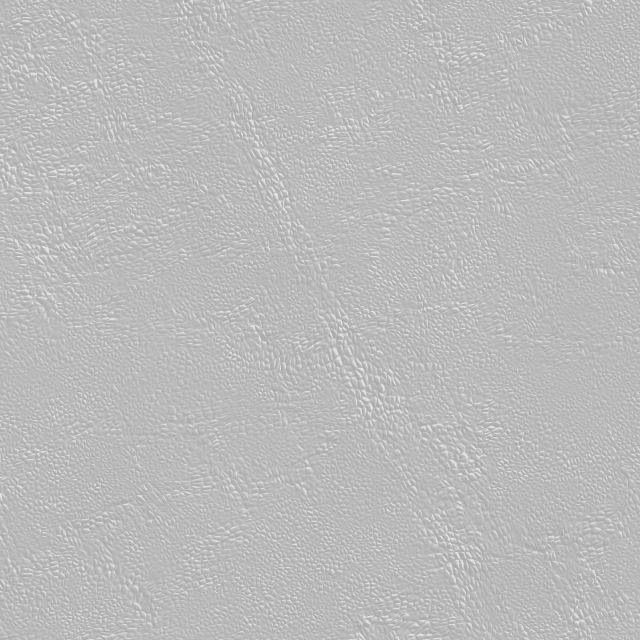
Give the GLSL for this texture, as a WebGL 1 fragment shader.

```glsl
precision highp float;
// Pale grey leather: fine pebbled grain crossed by stretched wrinkle bands.
// Cellular bumps in three directions and long noise creases are blended by
// gradient noise masks into a height field, lit obliquely from the upper right.

uniform vec2 u_resolution;

vec2 hash2(vec2 p) {
  p = vec2(dot(p, vec2(127.1, 311.7)), dot(p, vec2(269.5, 183.3)));
  return fract(sin(p) * 43758.55);
}

float cornerSlope(vec2 cell, vec2 f, vec2 corner) {
  return dot(hash2(cell + corner) * 2.0 - 1.0, f - corner);
}

float gradientNoise(vec2 p) {
  vec2 cell = floor(p), f = fract(p);
  vec2 u = f * f * f * (f * (f * 6.0 - 15.0) + 10.0);
  float low = mix(cornerSlope(cell, f, vec2(0.0)), cornerSlope(cell, f, vec2(1.0, 0.0)), u.x);
  float high = mix(cornerSlope(cell, f, vec2(0.0, 1.0)), cornerSlope(cell, f, vec2(1.0)), u.x);
  return mix(low, high, u.y);
}

float fractalNoise(vec2 p) {
  return gradientNoise(p) + 0.5 * gradientNoise(p * 2.1 + 7.3) + 0.25 * gradientNoise(p * 4.3 + 3.1);
}

// Rounded bumps with narrow grooves where neighbouring cells meet.
float pebbles(vec2 p) {
  vec2 cell = floor(p), f = fract(p);
  float nearest = 8.0, second = 8.0;
  for (int y = -1; y <= 1; y++) {
    for (int x = -1; x <= 1; x++) {
      vec2 offset = vec2(float(x), float(y));
      float d = length(offset + 0.05 + 0.9 * hash2(cell + offset) - f);
      second = min(second, max(nearest, d));
      nearest = min(nearest, d);
    }
  }
  return smoothstep(-0.1, 0.7, second - nearest);
}

// Thin continuous groove along the zero line of the noise.
float crease(vec2 p) {
  return smoothstep(0.0, 0.24, abs(gradientNoise(p)));
}

// Coordinates along and across a grain direction.
vec2 grainAxes(vec2 p, vec2 dir) {
  dir = normalize(dir);
  return vec2(dot(p, dir), dot(p, vec2(-dir.y, dir.x)));
}

float leatherHeight(vec2 p, float shallow, float steep) {
  vec2 a = grainAxes(p, vec2(0.85, -0.5));
  vec2 b = grainAxes(p, vec2(0.95, 0.22));
  vec2 c = grainAxes(p, vec2(0.45, -0.9));
  float grain = pebbles(a * vec2(118.0, 142.0));
  grain = mix(grain, pebbles(b * vec2(82.0, 142.0) + 31.0), shallow);
  grain = mix(grain, pebbles(c * vec2(80.0, 126.0) + 57.0), steep);

  // Longer creases running with the wrinkles.
  return grain + (0.1 + 0.5 * shallow) * crease(b * vec2(14.0, 44.0))
               + (0.1 + 0.5 * steep) * crease(c * vec2(11.0, 46.0) + 9.0);
}

void main() {
  vec2 p = gl_FragCoord.xy / min(u_resolution.x, u_resolution.y);

  // Bend the grain so that its direction wanders.
  vec2 bend = vec2(fractalNoise(p * 4.5), fractalNoise(p * 4.5 + 17.0));
  vec2 skin = p + 0.025 * bend;
  skin += 0.003 * vec2(gradientNoise(p * 45.0), gradientNoise(p * 45.0 + 23.0));

  // One main diagonal fold, plus fainter veins along noise contours.
  float foldDistance = p.x - 0.52 + 0.47 * (p.y - 0.51) + 0.03 * bend.x;
  float fold = exp(-pow(foldDistance / 0.036, 2.0));
  float steepVein = fractalNoise(grainAxes(p, vec2(0.6, -0.8)) * vec2(2.2, 4.5) + 4.0);
  float shallowVein = fractalNoise(grainAxes(p, vec2(0.9, 0.4)) * vec2(2.5, 5.5) + 11.0);
  steepVein = exp(-pow(steepVein / 0.1, 2.0));
  shallowVein = exp(-pow(shallowVein / 0.13, 2.0));

  float steep = smoothstep(0.2, 0.8, max(fold, 0.7 * steepVein));
  float shallow = smoothstep(0.2, 0.85, shallowVein);

  // Some patches lie almost smooth, while the wrinkles stand out.
  float patches = smoothstep(-0.4, 0.35, fractalNoise(p * 5.0 + 41.0));
  float strength = mix(0.5, 0.95, patches) + 0.45 * fold + 0.25 * steepVein + 0.3 * shallowVein;
  strength *= 0.85 + 0.9 * gradientNoise(p * 40.0 + 5.0);

  vec2 toLight = 0.0013 * normalize(vec2(0.53, 0.85));
  float slope = leatherHeight(skin - toLight, shallow, steep)
              - leatherHeight(skin + toLight, shallow, steep);

  // Lit edges are brighter than the shaded ones are dark.
  float lit = clamp(2.7 * strength * slope, -2.2, 2.1);
  float grey = 0.655 + 0.07 * exp(0.55 * lit) + 0.018 * fractalNoise(p * 2.5 + 29.0);
  gl_FragColor = vec4(vec3(grey), 1.0);
}
```
